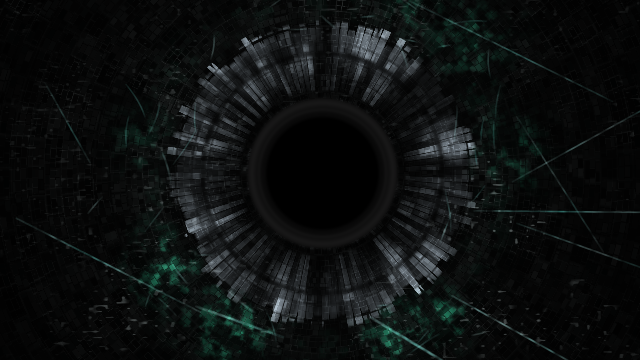
Reproduce this background procedurally as a WebGL 1 fragment shader.

```glsl
precision highp float;
// A dark mechanical iris: black pupil, grey panelled ring, green haze and teal scratches.
uniform vec2 u_resolution;

float hash(vec2 p) {
  vec3 q = fract(vec3(p.xyx) * vec3(0.1031, 0.1030, 0.0973));
  q += dot(q, q.yzx + 33.33);
  return fract((q.x + q.y) * q.z);
}

float noise(vec2 p) {
  vec2 i = floor(p), f = fract(p);
  f = f * f * (3.0 - 2.0 * f);
  return mix(mix(hash(i), hash(i + vec2(1, 0)), f.x),
             mix(hash(i + vec2(0, 1)), hash(i + vec2(1, 1)), f.x), f.y);
}

float fbm(vec2 p) {
  float sum = 0.0, amp = 0.5;
  for (int i = 0; i < 4; i++) {
    sum += amp * noise(p);
    p = mat2(1.6, 1.2, -1.2, 1.6) * p + 7.3;
    amp *= 0.5;
  }
  return sum;
}

// Staggered polar tiles: x is the tone with dark seams, y is the lit outline.
vec2 panels(vec2 polar, vec2 count) {
  vec2 g = polar * count;
  float row = floor(g.y);
  g.x += hash(vec2(row, count.x));
  vec2 id = vec2(mod(floor(g.x), count.x), row);
  vec2 edge = 0.5 - abs(fract(g) - 0.5);
  float seam = smoothstep(0.0, 0.12, edge.x) * smoothstep(0.0, 0.12, edge.y);
  return vec2(hash(id + count) * seam, (1.0 - seam) * hash(id + 41.0));
}

// Thin line from a to b, fading toward both ends.
float scratch(vec2 p, vec2 a, vec2 b, float width) {
  vec2 ab = b - a;
  float t = clamp(dot(p - a, ab) / dot(ab, ab), 0.0, 1.0);
  float d = length(p - a - ab * t);
  float w = width + 0.6 / u_resolution.y;
  return (1.0 - smoothstep(0.2 * w, 1.5 * w, d)) * (0.3 + 2.8 * t * (1.0 - t));
}

float glow(vec2 p, vec2 center, float size) {
  p = (p - center) / size;
  return exp(-dot(p, p));
}

float band(float r, float radius, float width) {
  r = (r - radius) / width;
  return exp(-r * r);
}

void main() {
  vec2 p = (gl_FragCoord.xy - 0.5 * u_resolution) / u_resolution.y - vec2(0.007, 0.0185);
  float r = length(p);
  vec2 dir = p / max(r, 0.001);
  vec2 polar = vec2(atan(p.y, p.x) / 6.28318 + 0.5, r);

  // Dim concentric plating
  vec2 coarse = panels(polar, vec2(64.0, 22.0));
  vec2 fine = panels(polar, vec2(170.0, 62.0));
  vec2 slats = panels(polar, vec2(112.0, 9.0));
  float grime = fbm(p * 7.0 + 4.0);
  float plating = 0.008 + 0.055 * coarse.x * fine.x
    + (0.07 * coarse.y + 0.12 * fine.y * (0.3 + slats.x)) * grime;
  float specks = smoothstep(0.78, 0.97, noise(p * vec2(65.0, 125.0)));
  float litter = 0.4 + glow(p, vec2(0.62, -0.30), 0.3) + 0.7 * glow(p, vec2(-0.55, -0.40), 0.2);
  plating += 0.22 * specks * litter * smoothstep(0.38, 0.6, grime);
  plating *= 1.0 + 0.7 * band(r, 0.46, 0.06) - 0.4 * smoothstep(0.6, 1.0, r);
  vec3 color = vec3(0.93, 1.0, 1.0) * plating;

  // Broken green haze in pockets around the rim
  float haze = glow(p, vec2(-0.44, -0.27), 0.08) + glow(p, vec2(-0.26, -0.43), 0.10)
    + glow(p, vec2(0.21, -0.44), 0.08) + glow(p, vec2(0.34, -0.41), 0.06)
    + 0.5 * glow(p, vec2(0.52, 0.05), 0.09) + 0.5 * glow(p, vec2(0.42, 0.38), 0.10)
    + 0.6 * glow(p, vec2(0.25, 0.46), 0.05) + 0.25 * glow(p, vec2(-0.51, 0.10), 0.07);
  haze += 0.10 * band(r, 0.49, 0.06);
  float wisps = smoothstep(0.40, 0.68, fbm(p * 34.0));
  color += vec3(0.09, 0.36, 0.27) * haze * (0.1 + wisps) * (0.45 + 0.8 * fine.x)
    * smoothstep(0.38, 0.44, r);

  // Grey iris with a ragged rim, brightening outward in long radial slabs
  float rim = 0.410 + 0.035 * (slats.x - 0.4) + 0.025 * (coarse.x - 0.4);
  float iris = smoothstep(0.20, 0.40, r + 0.09 * (slats.x - 0.4))
    * (1.0 - smoothstep(rim - 0.004, rim + 0.006, r));
  float streaks = smoothstep(0.22, 0.72, fbm(dir * 15.0 + r * 4.0));
  float tone = 0.025 + 0.16 * streaks + 0.20 * slats.x * (0.4 + coarse.x)
    + 0.16 * fine.x * coarse.x + 0.14 * fine.y * streaks;
  float sectors = 0.5 + 0.8 * smoothstep(0.25, 0.65, fbm(dir * 3.0 + 9.0));
  sectors *= 1.0 - 0.55 * glow(dir, vec2(0.75, 0.66), 0.45);
  sectors *= 0.55 + 0.75 * smoothstep(0.25, 0.60, fbm(p * 16.0 + 2.0));
  color += vec3(0.90, 0.98, 1.05) * iris * tone * sectors;

  // Long streaks, mostly on the right and lower left
  float lines = 0.9 * scratch(p, vec2(-0.85, -0.125), vec2(-0.34, -0.385), 0.0012)
    + scratch(p, vec2(-0.35, -0.37), vec2(-0.11, -0.455), 0.0022)
    + 0.5 * scratch(p, vec2(-0.77, 0.25), vec2(-0.646, 0.03), 0.0010)
    + 0.7 * scratch(p, vec2(0.24, 0.48), vec2(0.805, 0.20), 0.0010)
    + 0.7 * scratch(p, vec2(0.95, 0.21), vec2(0.528, -0.023), 0.0010)
    + 0.8 * scratch(p, vec2(0.95, -0.109), vec2(0.42, -0.104), 0.0010)
    + 0.5 * scratch(p, vec2(0.54, 0.157), vec2(0.78, -0.218), 0.0010)
    + 0.6 * scratch(p, vec2(0.95, -0.285), vec2(0.54, -0.139), 0.0010)
    + scratch(p, vec2(0.36, -0.34), vec2(0.70, -0.53), 0.0012)
    + 1.5 * scratch(p, vec2(0.134, -0.40), vec2(0.34, -0.525), 0.0024);

  // Short scattered scratches beyond and across the rim
  for (int i = 0; i < 44; i++) {
    float k = float(i) + 1.0;
    float angle = 6.28318 * hash(vec2(k, 3.0));
    vec2 start = vec2(cos(angle), sin(angle)) * (0.38 + 0.25 * hash(vec2(k, 8.0)));
    float turn = angle + 1.57 + 1.8 * (hash(vec2(k, 15.0)) - 0.5);
    vec2 end = start + vec2(cos(turn), sin(turn)) * (0.03 + 0.09 * hash(vec2(k, 21.0)));
    vec2 bent = p + 0.012 * vec2(sin(p.y * 22.0 + k), cos(p.x * 19.0 + k));
    lines += 0.45 * scratch(bent, start, end, 0.0010);
  }
  float wear = 0.2 + 1.2 * noise(p * 60.0);
  color += mix(vec3(0.14, 0.36, 0.34), vec3(0.36, 0.42, 0.42), noise(p * 9.0)) * lines * wear;

  // Smooth collar and black pupil
  float collar = 0.055 + 0.035 * band(r, 0.196, 0.010) + 0.02 * band(r, 0.176, 0.005);
  collar *= 0.5 + 0.5 * smoothstep(0.155, 0.185, r);
  color = mix(color, vec3(1.0, 0.99, 1.0) * collar, 1.0 - smoothstep(0.203, 0.216, r));
  color *= smoothstep(0.150, 0.162, r);
  gl_FragColor = vec4(color, 1.0);
}
```
